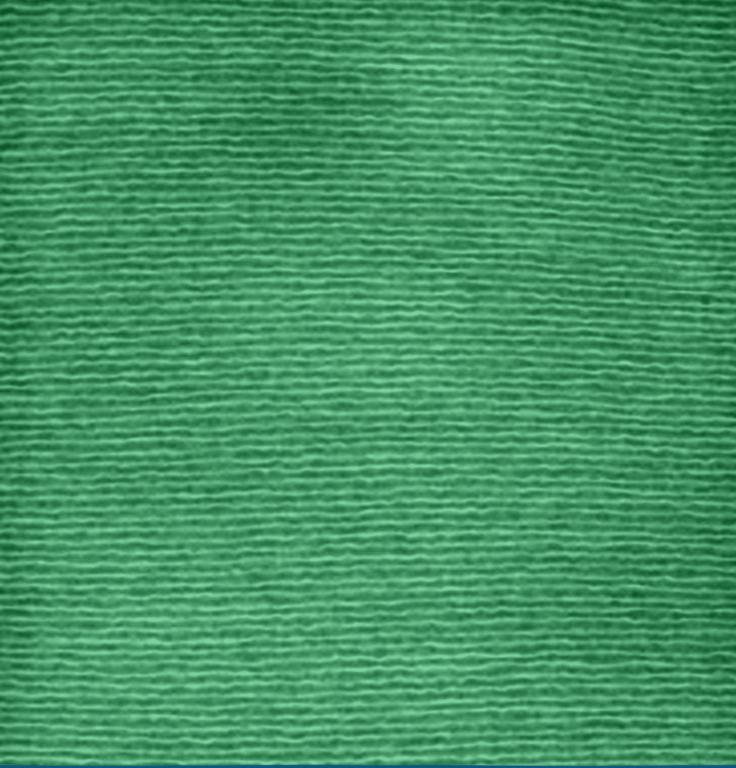
Give the GLSL for this texture, as a Shadertoy shader.

```glsl
// Green ribbed cloth: seventy fine horizontal cords with dark grooves between.
// Cords are a bent cosine wave, roughened by value noise along the yarn,
// then shaded by broad soft folds and a thin blue edge at the bottom.

float hash(vec2 p) {
    vec3 q = fract(p.xyx * 0.1031);
    q += dot(q, q.yzx + 33.33);
    return fract((q.x + q.y) * q.z);
}

float noise(vec2 p) {
    vec2 i = floor(p), f = fract(p);
    f = f * f * (3.0 - 2.0 * f);
    return mix(mix(hash(i), hash(i + vec2(1, 0)), f.x),
               mix(hash(i + vec2(0, 1)), hash(i + vec2(1, 1)), f.x), f.y);
}

// Signed noise, -1 to 1
float grain(vec2 p) { return 2.0 * noise(p) - 1.0; }

// Soft round patch of light or shade
float patchAt(vec2 uv, vec2 centre, vec2 size) {
    vec2 d = (uv - centre) / size;
    return exp(-dot(d, d));
}

// Broad folds: brighter middle, darker top, sides and lower right
float folds(vec2 uv) {
    float shade = 0.10 * patchAt(uv, vec2(0.52, 0.35), vec2(0.25, 0.6));
    shade += 0.14 * patchAt(uv, vec2(0.62, 0.87), vec2(0.12, 0.10));
    shade += 0.10 * patchAt(uv, vec2(0.15, 0.15), vec2(0.25, 0.20));
    shade -= 0.20 * patchAt(uv, vec2(0.40, 0.84), vec2(0.13, 0.09));
    shade -= 0.18 * patchAt(uv, vec2(0.92, 0.88), vec2(0.17, 0.25));
    shade -= 0.12 * patchAt(uv, vec2(0.92, 0.22), vec2(0.15, 0.18));
    shade -= 0.22 * smoothstep(0.93, 1.0, uv.y);
    shade -= 0.18 * smoothstep(0.07, 0.0, uv.x) + 0.14 * smoothstep(0.94, 1.0, uv.x);
    return shade + 0.06 * grain(uv * 5.0 + 7.0);
}

void mainImage(out vec4 fragColor, in vec2 fragCoord) {
    vec2 uv = fragCoord / iResolution.xy;
    vec2 p = fragCoord / iResolution.y;

    // Cord coordinate: slow sag, a pull at the upper right, then yarn wobble
    float cord = uv.y * 70.0 + 0.45 * sin(uv.x * 5.0 + uv.y * 4.0);
    cord += 1.6 * smoothstep(0.7, 1.0, uv.x) * smoothstep(0.4, 1.0, uv.y);
    cord += 0.13 * grain(vec2(p.x * 75.0, cord * 1.3)) + 0.12 * grain(vec2(p.x * 18.0, cord));

    // Rounded cord with uneven groove depth
    float wave = cos(6.2832 * cord);
    float depth = 0.33 + 0.12 * grain(vec2(p.x * 35.0, cord + 40.0));
    float tone = 0.53 + depth * (wave + 0.12 * cos(12.5664 * cord));

    // Fibre grain, fine and coarse, and differences between cords
    tone += 0.17 * grain(p * vec2(110.0, 150.0));
    tone += 0.11 * grain(p * vec2(190.0, 210.0) + 31.0);
    tone += 0.07 * grain(vec2(p.x * 4.0, floor(cord + 0.5) * 1.7));
    tone += folds(uv);

    vec3 groove = vec2(0.10, 0.40).xyx + vec3(0.0, 0.0, 0.12);
    vec3 crest = vec3(0.42, 0.75, 0.55);
    vec3 color = mix(groove, crest, clamp(tone, -0.2, 1.2));

    // Blue backing showing below the hem
    float hem = 0.0035 + 0.001 * grain(vec2(p.x * 12.0, 3.0));
    float edge = 1.0 / iResolution.y;
    color = mix(vec3(0.05, 0.34, 0.50), color, smoothstep(hem - edge, hem + edge, uv.y));

    fragColor = vec4(clamp(color, 0.0, 1.0), 1.0);
}
```
